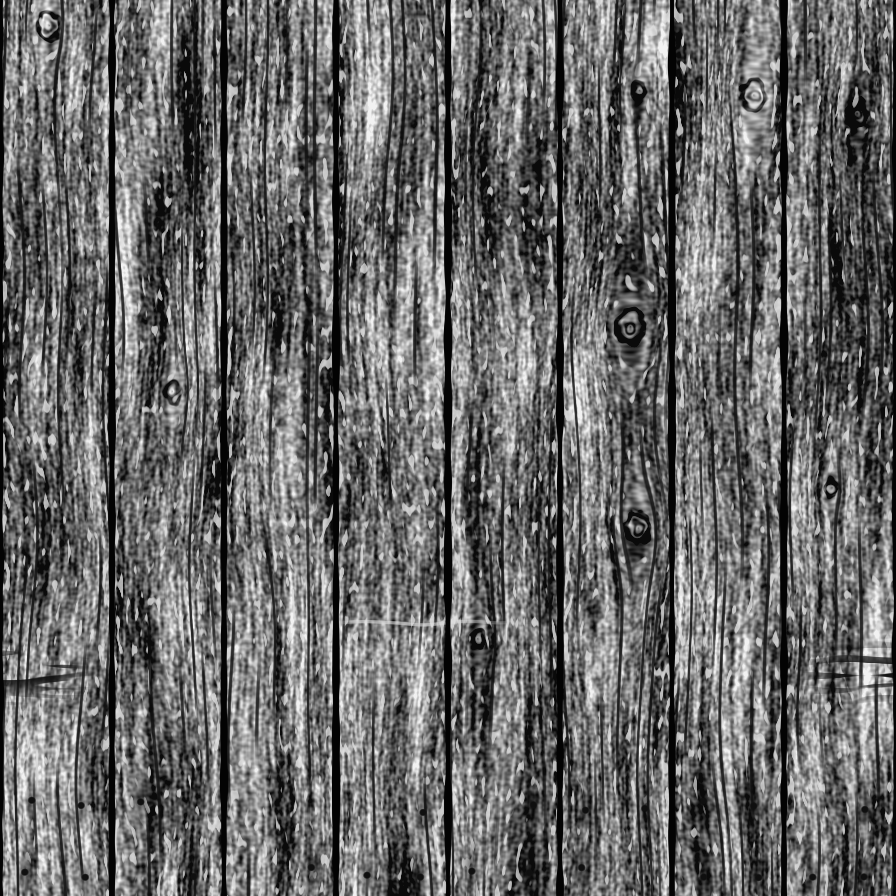
A Shadertoy shader for this texture:

```glsl
// Eight weathered upright planks in grey, parted by dark gaps. Stretched gradient
// noise makes the fibres; hashed knots bend them, and cracks, pale flecks, nails
// and saw scratches are layered on top. Lengths are in plank widths.

const float PLANKS = 8.0;
const float GAP_HALF_WIDTH = 0.027;
const float CRACK_COLUMNS = 9.0;
const float CRACK_HALF_WIDTH = 0.010;
const int KNOTS_PER_PLANK = 3;
const float KNOT_CHANCE = 0.45;
const float NAIL_RADIUS = 0.035;
const vec2 NAIL_ROWS = vec2(0.22, 0.80);
const float SAW_HEIGHT = 2.0;
const float SCRATCH_HEIGHT = 2.44;
const float BASE_TONE = 0.47;
const float CRACK_TONE = 0.06;
const float FLECK_TONE = 0.88;
const float GAP_TONE = 0.01;

float hash(vec2 p) {
    uvec2 q = uvec2(ivec2(floor(p))) * uvec2(1597334673u, 3812015801u);
    uint n = (q.x ^ q.y) * 1597334673u;
    n = (n ^ (n >> 15)) * 2246822519u;
    return float((n ^ (n >> 13)) >> 8) / 16777216.0;
}

vec2 gradient(vec2 cell) {
    float angle = 6.28318 * hash(cell);
    return vec2(cos(angle), sin(angle));
}

float noise(vec2 p) {
    vec2 i = floor(p), f = p - i;
    vec2 s = f * f * f * (f * (f * 6.0 - 15.0) + 10.0);
    vec2 e = vec2(1.0, 0.0);
    float low = mix(dot(gradient(i), f), dot(gradient(i + e), f - e), s.x);
    float high = mix(dot(gradient(i + e.yx), f - e.yx), dot(gradient(i + 1.0), f - 1.0), s.x);
    return 1.4 * mix(low, high, s.y);
}

float fbm(vec2 p) {
    return noise(p) + 0.5 * noise(p * 2.1 + 13.7) + 0.25 * noise(p * 4.3 + 41.3);
}

// Bends the grain around the knots of one plank; returns knot shade in z.
vec3 bendAroundKnots(vec2 p, float id) {
    vec3 bent = vec2(p.x + 0.10 * noise(vec2(p.x * 1.3 + id * 7.0, p.y * 0.5)), p.y).xyx;
    bent.z = 0.0;
    for (int k = 0; k < KNOTS_PER_PLANK; k++) {
        vec2 seed = vec2(id, 50.0 + 7.0 * float(k));
        if (hash(seed) > KNOT_CHANCE) continue;
        vec2 centre = vec2(0.2 + 0.6 * hash(seed + 1.0), PLANKS * hash(seed + 2.0));
        float radius = mix(0.05, 0.12, hash(seed + 3.0));
        vec2 d = p - centre;
        float r = length(d * vec2(1.0, 0.8)) + 0.03 * noise(d * 12.0 + seed);
        float reach = length(d * vec2(1.0, 0.45)) / (2.2 * radius);
        bent.x -= 0.75 * d.x * exp(-reach * reach);
        float rim = 1.0 - smoothstep(0.010, 0.030, abs(r - radius));
        float core = 1.0 - smoothstep(0.5 * radius, radius, r);
        bent.z += core * 0.22 * sin(r * 110.0) - 0.45 * rim;
    }
    return bent;
}

// Long dark splits that follow the grain and fade in and out.
float cracks(vec2 grain, float id, float aa) {
    float x = grain.x * CRACK_COLUMNS;
    float column = floor(x);
    float shift = 0.5 * (hash(vec2(column, id + 80.0)) - 0.5);
    float d = abs(fract(x) - 0.5 - shift) / CRACK_COLUMNS;
    float seen = smoothstep(0.0, 0.22, noise(vec2(column * 3.7 + id * 11.3, grain.y * 0.45)));
    return seen * (1.0 - smoothstep(CRACK_HALF_WIDTH - 0.5 * aa, CRACK_HALF_WIDTH + aa, d));
}

// Nail heads in two rows, each with a stain running along the fibres.
float nails(vec2 p, float id) {
    float dark = 0.0;
    for (int n = 0; n < 4; n++) {
        vec2 seed = vec2(id, 120.0 + float(n));
        float row = n < 2 ? NAIL_ROWS.x : NAIL_ROWS.y;
        float side = n % 2 == 0 ? 0.24 : 0.76;
        vec2 d = p - vec2(side, row) - 0.12 * (vec2(hash(seed), hash(seed + 9.0)) - 0.5);
        float stain = 0.5 * exp(-dot(d * vec2(16.0, 5.0), d * vec2(16.0, 5.0)));
        float head = 1.0 - smoothstep(0.6 * NAIL_RADIUS, 1.4 * NAIL_RADIUS, length(d));
        dark = max(dark, max(head, stain) * step(0.25, hash(seed + 20.0)));
    }
    return dark;
}

void mainImage(out vec4 fragColor, in vec2 fragCoord) {
    vec2 pos = fragCoord / iResolution.xy * PLANKS;
    float aa = PLANKS / iResolution.x;
    float id = floor(pos.x);
    vec2 p = vec2(pos.x - id, pos.y);
    vec3 bent = bendAroundKnots(p, id);
    vec2 grain = bent.xy, g = grain + vec2(id * 17.0, id * 5.3);

    // Wood tone: broad stains, fibres and grit
    float stains = fbm(g * vec2(2.2, 0.45));
    float fibres = noise(g * vec2(13.0, 0.6)) + noise(g * vec2(27.0, 1.6) + 31.0);
    float grit = noise(g * vec2(26.0, 8.0) + 57.0) + 0.8 * noise(g * vec2(30.0, 24.0) + 91.0);
    float tone = BASE_TONE + 0.32 * stains + 0.27 * fibres + 0.30 * grit + bent.z;
    tone += 0.08 * (hash(vec2(id, 200.0)) - 0.5);
    tone -= 0.30 * smoothstep(0.15, 0.6, noise(g * vec2(2.8, 0.3) + 73.0));

    // Pale flecks, densest along worn plank edges
    float edge = abs(pos.x - round(pos.x)) + 0.016 * noise(vec2(pos.y * 2.5, round(pos.x) * 9.1));
    float worn = 0.28 * (1.0 - smoothstep(0.03, 0.13, edge)) + 0.14 * noise(g * vec2(1.6, 0.6) + 19.0);
    float flecks = smoothstep(0.36, 0.60, noise(g * vec2(21.0, 7.0) + 5.0) + worn);
    tone = mix(tone, FLECK_TONE, 0.8 * flecks);

    // Splits, nails, saw cuts at the outer sides and one pale scratch
    tone = mix(tone, CRACK_TONE, 0.85 * cracks(grain, id, aa));
    tone = mix(tone, CRACK_TONE, nails(p, id));
    float sawZone = (1.0 - smoothstep(0.4, 0.95, min(pos.x, PLANKS - pos.x))) * exp(-pow((pos.y - SAW_HEIGHT) / 0.2, 2.0));
    tone = mix(tone, CRACK_TONE, sawZone * smoothstep(0.0, 0.2, noise(pos * vec2(1.5, 15.0))));
    float scratch = abs(pos.y - SCRATCH_HEIGHT - 0.04 * noise(vec2(pos.x * 2.0, 3.0)));
    float span = smoothstep(3.0, 3.2, pos.x) * (1.0 - smoothstep(3.8, 5.0, pos.x));
    tone = mix(tone, FLECK_TONE, 0.6 * span * (1.0 - smoothstep(0.008, 0.008 + 1.5 * aa, scratch)));

    float gap = 1.0 - smoothstep(GAP_HALF_WIDTH - 0.5 * aa, GAP_HALF_WIDTH + 0.8 * aa, edge);
    fragColor = vec4(vec3(mix(clamp(tone, 0.04, 0.95), GAP_TONE, gap)), 1.0);
}
```
